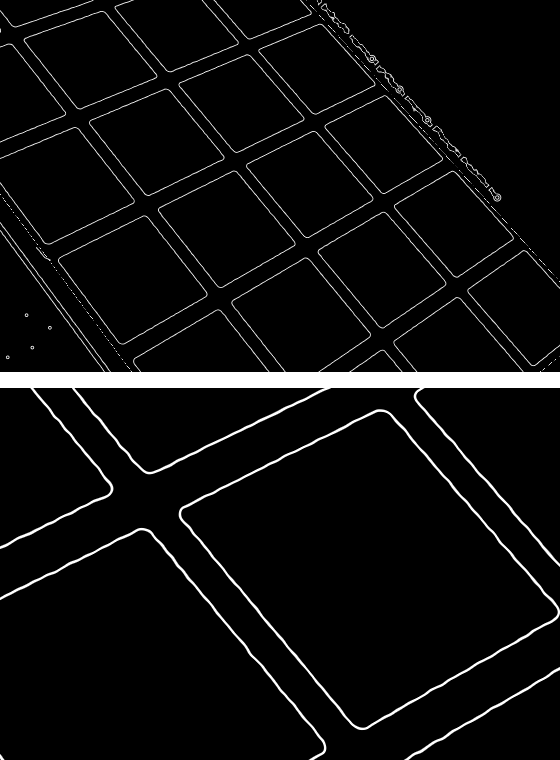
Top: the whole. Bottom: its middle third, enlarged.
Reproduce this pattern procedurally as a Shadertoy shader.

```glsl
// Thin white outlines of a paved floor seen in perspective, on black.
// A homography maps the canvas to floor cells; each cell holds a rounded tile.
// A ragged beaded trim, a double kerb line and a few pebbles surround it.

const float ASPECT = 1.5;
const float HALF_LINE = 0.0011;
const vec2 GROUT = vec2(0.070, 0.059);       // half gap, in cells
const float CORNER = 0.035;
const vec2 TRIM_START = vec2(0.8535, 0.0);
const vec2 TRIM_END = vec2(1.332, 0.531);
const float TRIM_STEP = 0.111;

vec2 hashGradient(vec2 cell) {
    float h = fract(sin(dot(cell, vec2(127.1, 311.7))) * 43758.5);
    return vec2(cos(6.2832 * h), sin(6.2832 * h));
}

float gradientNoise(vec2 p) {
    vec2 i = floor(p), f = fract(p);
    vec2 w = f * f * f * (f * (f * 6.0 - 15.0) + 10.0);
    vec2 e = vec2(1.0, 0.0);
    float low = mix(dot(hashGradient(i), f),
                    dot(hashGradient(i + e), f - e), w.x);
    float high = mix(dot(hashGradient(i + e.yx), f - e.yx),
                     dot(hashGradient(i + 1.0), f - 1.0), w.x);
    return mix(low, high, w.y);
}

float segmentDistance(vec2 p, vec2 a, vec2 b) {
    vec2 ab = b - a;
    return length(p - a - ab * clamp(dot(p - a, ab) / dot(ab, ab), 0.0, 1.0));
}

float ringDistance(vec2 p, float radius) {
    return abs(length(p) - radius);
}

float roundedBox(vec2 p, vec2 halfSize, float radius) {
    vec2 q = abs(p) - halfSize + radius;
    return length(max(q, 0.0)) + min(max(q.x, q.y), 0.0) - radius;
}

// Canvas position to floor cells; the columns are the cell axes and the origin.
vec2 floorCoords(vec2 p) {
    mat3 floorToCanvas = mat3(0.17298, 0.21918, -0.02928,
                              0.27004, -0.08799, 0.06124,
                              0.03454, 0.09820, 1.02928);
    vec3 q = inverse(floorToCanvas) * vec3(p, 1.0);
    return q.xy / q.z;
}

// Tiles fill four lanes of the floor.
float tileField(vec2 p) {
    vec2 uv = floorCoords(p);
    vec2 cell = floor(uv);
    if (cell.y < -1.0 || cell.y > 2.0 || cell.x > 4.0) return 1.0;
    return roundedBox(uv - cell - 0.5, 0.5 - GROUT, CORNER);
}

// Dividing by the slope keeps the line width even under perspective.
float tileDistance(vec2 p) {
    vec2 e = vec2(0.001, 0.0);
    vec2 slope = vec2(tileField(p + e) - tileField(p - e),
                      tileField(p + e.yx) - tileField(p - e.yx)) / (2.0 * e.x);
    return abs(tileField(p)) / max(length(slope), 1.0);
}

// Ragged strip with regular breaks, beads before them and one at the end.
float trimDistance(vec2 p) {
    vec2 axis = TRIM_END - TRIM_START;
    float span = length(axis);
    axis /= span;
    vec2 q = p - TRIM_START;
    q = vec2(dot(q, axis), dot(q, vec2(-axis.y, axis.x)));

    float drift = 0.004 * gradientNoise(vec2(q.x * 25.0, 3.5));
    float strip = abs(q.y + drift) - 0.005 - 0.009 * gradientNoise(q * 70.0);
    float fromBreak = abs(fract((q.x - 0.125) / TRIM_STEP + 0.5) - 0.5) * TRIM_STEP;
    strip = max(max(strip, 0.005 - fromBreak), q.x - span);

    float index = clamp(round((q.x - 0.213) / TRIM_STEP), 0.0, 2.0);
    vec2 bead = q - vec2(0.213 + index * TRIM_STEP, 0.0);
    vec2 endBead = q - vec2(span, 0.0);
    if (length(endBead) < length(bead)) bead = endBead;
    float outline = abs(min(strip, length(bead) - 0.0095));
    return min(outline, ringDistance(bead, 0.0045));
}

// Two kerb lines and a short crack beside them.
float kerbDistance(vec2 p) {
    float d = segmentDistance(p, vec2(0.0, 0.598), vec2(0.302, 1.008));
    d = min(d, segmentDistance(p, vec2(0.0, 0.619), vec2(0.287, 1.009)));
    vec2 bend = vec2(0.121, 0.693);
    d = min(d, segmentDistance(p, vec2(0.098, 0.666), bend));
    return min(d, segmentDistance(p, bend, vec2(0.135, 0.699)));
}

// Tiny rings on an uneven circle.
float pebbleDistance(vec2 p) {
    float d = 1.0;
    for (int i = 0; i < 4; i++) {
        float angle = -1.31 + 1.134 * float(i);
        float reach = 0.0625 + (i % 2 == 0 ? -0.0137 : 0.0137);
        vec2 center = vec2(0.0586, 0.8945) + reach * vec2(cos(angle), sin(angle));
        d = min(d, ringDistance(p - center, 0.0036));
    }
    return d;
}

void mainImage(out vec4 fragColor, in vec2 fragCoord) {
    vec2 uv = fragCoord / iResolution.xy;
    vec2 p = vec2(uv.x * ASPECT, 1.0 - uv.y);
    vec2 wobble = 0.0012 * vec2(gradientNoise(p * 90.0), gradientNoise(p * 90.0 + 37.0));
    float d = min(tileDistance(p + wobble), kerbDistance(p + wobble));
    d = min(d, min(trimDistance(p), pebbleDistance(p)));
    float ink = clamp(0.5 + (HALF_LINE - d) * iResolution.y, 0.0, 1.0);
    fragColor = vec4(vec3(ink), 1.0);
}
```
